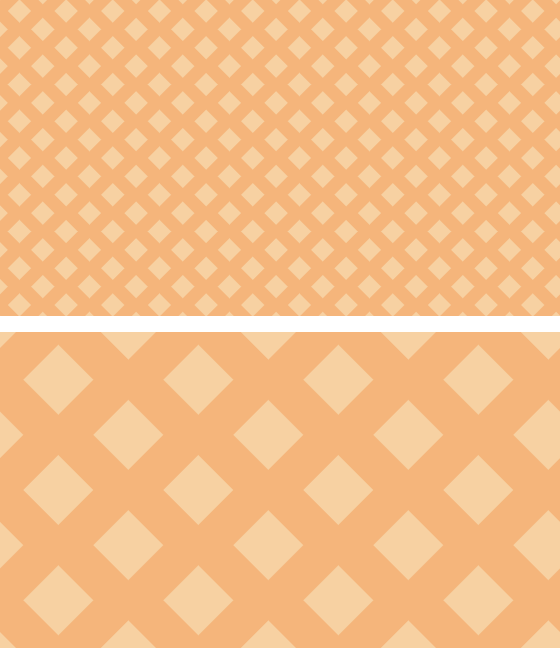
Top: the whole. Bottom: its middle third, enlarged.
Reproduce this pattern procedurally as a WebGL 1 fragment shader.

```glsl
precision highp float;
// Staggered rows of pale square diamonds on a warm orange ground.

uniform vec2 u_resolution;

// Signed distance to a square standing on its corner
float diamondDistance(vec2 p, float halfDiagonal) {
  return (abs(p.x) + abs(p.y) - halfDiagonal) * 0.70710678;
}

// Position relative to the nearest centre of a rectangular lattice
vec2 repeatCentred(vec2 p, vec2 period) {
  return (fract(p / period + 0.5) - 0.5) * period;
}

// Two lattices, the second shifted by half a period each way
float staggeredDiamonds(vec2 p, vec2 period, float halfDiagonal) {
  float evenRows = diamondDistance(repeatCentred(p, period), halfDiagonal);
  float oddRows = diamondDistance(repeatCentred(p + 0.5 * period, period), halfDiagonal);
  return min(evenRows, oddRows);
}

// Coverage of a shape, smoothed over one pixel
float coverage(float signedDistance, float pixelSize) {
  return clamp(0.5 - signedDistance / pixelSize, 0.0, 1.0);
}

void main() {
  // Canvas width is one unit, measured from the centre
  float pixelSize = 1.0 / u_resolution.x;
  vec2 p = (gl_FragCoord.xy - 0.5 * u_resolution) * pixelSize;

  vec2 period = vec2(1.0 / 12.0, 0.065625);
  vec2 offset = vec2(5.0 / 12.0, 0.0) * period;
  float halfDiagonal = 1.0 / 48.0;

  vec3 groundColor = vec3(0.961, 0.710, 0.482);
  vec3 diamondColor = vec3(0.967, 0.820, 0.637);

  float d = staggeredDiamonds(p - offset, period, halfDiagonal);
  gl_FragColor = vec4(mix(groundColor, diamondColor, coverage(d, pixelSize)), 1.0);
}
```
